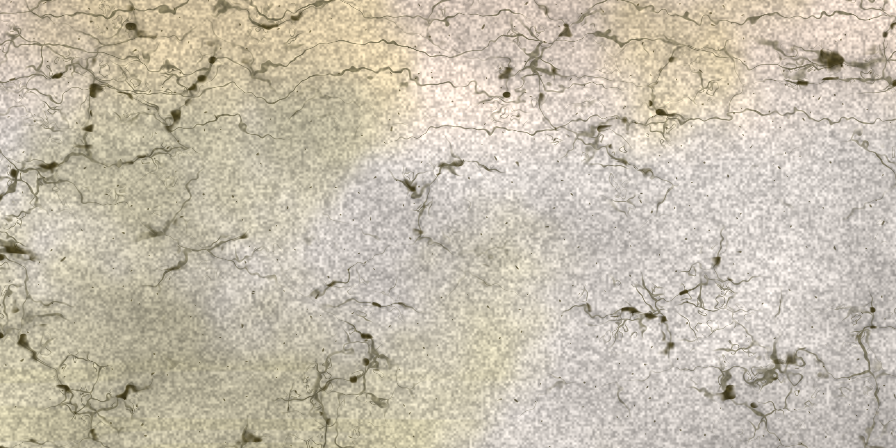
Give the GLSL for this texture, as a Shadertoy shader.

```glsl
// Weathered pale marble slab with broken dark veins, pits and olive stains.
#define STONE      vec3(0.815, 0.790, 0.768)
#define STAIN      vec3(0.955, 0.950, 0.845)
#define BLUSH      vec3(1.050, 1.000, 0.955)
#define VEIN_COLOR vec3(0.36, 0.34, 0.24)
#define PIT_COLOR  vec3(0.20, 0.17, 0.05)
#define VEIN_WIDTH 0.0021
#define WARP       0.13
#define MOTTLE     0.42
#define GRAIN      0.30
#define SEAMS      4

float hash(vec2 p) {
    vec3 q = fract(vec3(p.xyx) * 0.1031);
    q += dot(q, q.yzx + 33.33);
    return fract((q.x + q.y) * q.z);
}

float noise(vec2 p) {
    vec2 i = floor(p), f = fract(p);
    f = f * f * (3.0 - 2.0 * f);
    return mix(mix(hash(i), hash(i + vec2(1, 0)), f.x),
               mix(hash(i + vec2(0, 1)), hash(i + vec2(1, 1)), f.x), f.y);
}

float fbm(vec2 p) {
    float sum = 0.0, amp = 0.53;
    for (int i = 0; i < 4; i++) {
        sum += amp * noise(p);
        p = mat2(1.6, 1.2, -1.2, 1.6) * p + 17.3;
        amp *= 0.5;
    }
    return sum;
}

// Cellular noise: nearest distance, second distance, id of the nearest cell
vec3 cells(vec2 p) {
    vec2 base = floor(p);
    vec3 best = vec3(9.0, 9.0, 0.0);
    for (int y = -1; y <= 1; y++)
    for (int x = -1; x <= 1; x++) {
        vec2 c = base + vec2(x, y);
        float d = length(c + vec2(hash(c), hash(c + 71.7)) - p);
        if (d < best.x) best = vec3(d, best.x, hash(c + 137.1));
        else best.y = min(best.y, d);
    }
    return best;
}

// Soft line of half width w at distance d
float stroke(float d, float w, float px) {
    return 1.0 - smoothstep(max(w - px, 0.0), w + px, d);
}

// Cracks along the borders of stretched cells
float cracks(vec2 p, vec2 scale, float w, float px) {
    vec3 c = cells(p * scale);
    return stroke((c.y - c.x) / (scale.x + scale.y), w, px);
}

void mainImage(out vec4 fragColor, in vec2 fragCoord) {
    vec2 p = fragCoord / iResolution.y;
    float px = 0.7 / iResolution.y;
    vec2 warp = vec2(fbm(p * 8.0), fbm(p * 8.0 + 41.0)) - 0.5;
    vec2 jitter = vec2(noise(p * 75.0), noise(p * 75.0 + 9.0)) - 0.5;
    vec2 q = p + WARP * warp + 0.012 * jitter;

    // Cloudy stone with faint horizontal brushing
    float cloud = fbm(p * vec2(3.0, 4.0) + 5.0) - 0.5;
    float brushed = noise(p * vec2(14.0, 150.0)) - 0.5;
    float grain = noise(p * 197.0) - 0.5 + 0.6 * (noise(p * 113.0 + 3.0) - 0.5);
    vec3 color = STONE * (1.0 + MOTTLE * cloud + 0.05 * brushed);
    color *= 0.95 + 0.08 * smoothstep(0.0, 0.9, p.y);

    // Olive wash on the left, warm blush along the top, streaks at the foot
    float left = 1.0 - smoothstep(0.45, 1.35, p.x);
    float wash = smoothstep(0.40, 0.72, fbm(p * 2.6 + 12.0) + 0.24 * left - 0.05);
    float streak = smoothstep(0.55, 0.8, noise(p * vec2(2.0, 38.0)));
    streak *= left * (1.0 - smoothstep(0.08, 0.25, p.y));
    float top = smoothstep(0.62, 0.95, p.y + 0.3 * cloud);
    color *= mix(vec3(1.0), BLUSH, top);
    color *= mix(vec3(1.0), STAIN, clamp(wash + 0.7 * streak, 0.0, 1.2));

    // Broken veins, coarse and fine
    float patches = fbm(p * vec2(5.0, 7.0) + 23.0);
    float breaks = noise(p * 26.0 + 60.0);
    float width = VEIN_WIDTH * (0.3 + 1.2 * breaks);
    float coarse = cracks(q, vec2(4.2, 6.5), width, px);
    coarse *= smoothstep(0.36, 0.56, patches) * (0.35 + 0.65 * breaks);
    float fine = cracks(q + 3.7, vec2(12.0, 17.0), width * 0.8, px);
    fine *= smoothstep(0.50, 0.64, patches) * smoothstep(0.2, 0.7, breaks);
    float vein = max(coarse, 0.8 * fine);

    // Long wavering seams near the top
    for (int i = 0; i < SEAMS; i++) {
        float k = float(i);
        float height = 0.97 - 0.085 * k + 0.016 * sin(p.x * 4.0 + k * 2.3)
                     + 0.008 * sin(p.x * 11.0 + k * 5.1);
        float present = smoothstep(0.38, 0.60, noise(vec2(p.x * 4.0, k * 7.0)) + 0.22 - 0.07 * k);
        vein = max(vein, present * stroke(abs(q.y - height), width, px) * (0.5 + 0.5 * breaks));
    }

    // Small curled flakes gathered in the veined patches
    vec3 flake = cells((p + 0.022 * jitter + 0.03 * warp) * 34.0);
    float ring = stroke(abs(flake.x - 0.27 * flake.z - 0.08) / 34.0, 0.0013, px);
    ring *= step(0.45, flake.z) * smoothstep(0.48, 0.64, patches) * smoothstep(0.3, 0.7, breaks);
    vein = max(vein, 0.65 * ring);

    // Dark pits on the veins and scattered specks
    float nearVein = cracks(q, vec2(4.2, 6.5), 0.007, 0.004);
    float pit = nearVein * smoothstep(0.66, 0.80, noise(p * vec2(38.0, 52.0) + 8.0));
    pit *= smoothstep(0.46, 0.62, patches);
    vec3 speck = cells((p + 0.01 * jitter) * 23.0 + 50.0);
    float dot_ = stroke(speck.x / 23.0, 0.0045 * (speck.z - 0.45), px) * step(0.6, speck.z);

    color *= 1.0 - 0.10 * nearVein * smoothstep(0.4, 0.6, patches);
    color = mix(color, VEIN_COLOR, 0.80 * vein);
    color = mix(color, PIT_COLOR, clamp(0.85 * pit + 0.6 * dot_, 0.0, 0.9));
    color *= 1.0 + GRAIN * grain;
    fragColor = vec4(clamp(color, 0.0, 1.0), 1.0);
}
```
